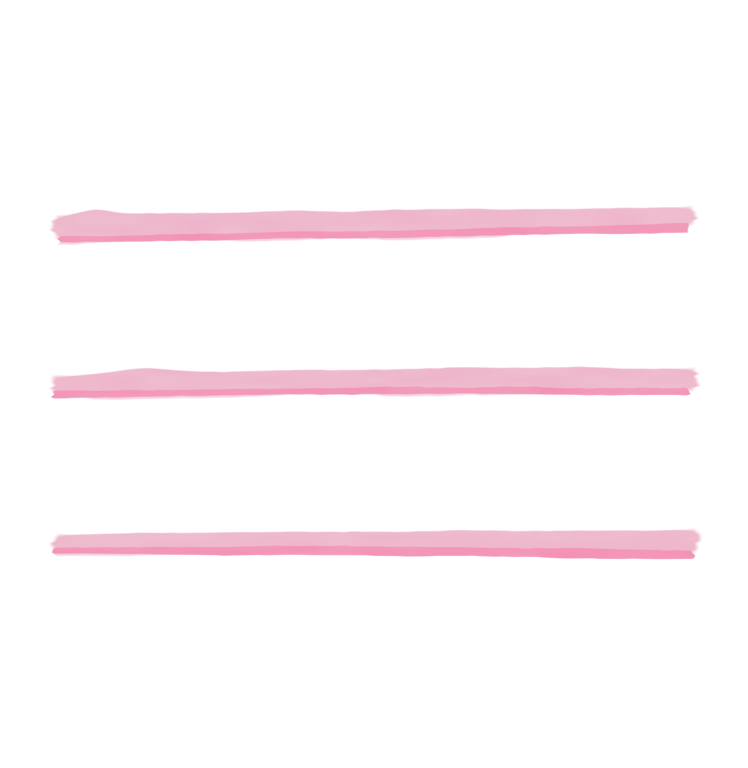
Write a WebGL 1 fragment shader that draws this pattern.

```glsl
precision highp float;
// Three hand-painted horizontal brush strokes stacked on white paper.
// Each is a pale pink band over a thin deeper one; curved edges with noise
// bound rounded ribbons, whose ends and lower rim fade like wet paint.

uniform vec2 u_resolution;

const vec3 PAPER = vec3(1.0);
const vec3 PALE = vec3(0.93, 0.71, 0.795);
const vec3 PALE_THIN = vec3(0.94, 0.75, 0.82);
const vec3 DEEP = vec3(0.955, 0.57, 0.71);
const vec3 DEEP_THIN = vec3(0.95, 0.61, 0.73);
const float FIRST_ROW = 0.2995;   // distance of the first seam from the top
const float ROW_STEP = 0.2061;
const float MILLI = 0.001;        // edge offsets are thousandths of the height

float hash(vec2 p) {
  return fract(sin(dot(p, vec2(127.1, 311.7))) * 43758.545);
}

float noise(vec2 p) {
  vec2 cell = floor(p);
  vec2 f = fract(p);
  f = f * f * (3.0 - 2.0 * f);
  return mix(mix(hash(cell), hash(cell + vec2(1.0, 0.0)), f.x),
             mix(hash(cell + vec2(0.0, 1.0)), hash(cell + 1.0), f.x), f.y);
}

// Value for row 0, 1 or 2.
vec3 pick(float row, vec3 a, vec3 b, vec3 c) {
  return row < 0.5 ? a : (row < 1.5 ? b : c);
}

// Parabola through k.x, k.y, k.z at t = 0, 0.5, 1.
float bow(float t, vec3 k) {
  return k.x * (1.0 - t) * (1.0 - 2.0 * t) + 4.0 * k.y * t * (1.0 - t)
       + k.z * t * (2.0 * t - 1.0);
}

// Slow waver of the hand plus fine bristle roughness.
float waver(float t, float seed) {
  return 2.6 * (noise(vec2(t * 11.0, seed)) - 0.5)
       + 1.0 * (noise(vec2(t * 60.0, seed + 3.7)) - 0.5);
}

// Signed distance to a rounded ribbon: span.x..span.y across, top..base down.
float ribbon(vec2 p, vec2 span, float top, float base, float radius) {
  vec2 centre = 0.5 * vec2(span.x + span.y, top + base);
  vec2 halfSize = 0.5 * vec2(span.y - span.x, base - top);
  float r = min(radius, halfSize.y);
  vec2 d = abs(p - centre) - halfSize + r;
  return length(max(d, 0.0)) + min(max(d.x, d.y), 0.0) - r;
}

float cover(float d, float softness) {
  float w = max(softness, 0.75 / u_resolution.y);
  return 1.0 - smoothstep(-w, w, d);
}

vec3 paintStroke(vec3 ground, vec2 p, float row) {
  float seed = row * 17.0 + 5.0;
  float y = p.y - FIRST_ROW - row * ROW_STEP;

  // Left and right ends of the two bands.
  vec2 paleSpan = pick(row, vec3(0.0690, 0.905, 0.0), vec3(0.0677, 0.907, 0.0),
                       vec3(0.0690, 0.909, 0.0)).xy;
  vec2 deepSpan = pick(row, vec3(0.0755, 0.897, 0.0), vec3(0.0677, 0.897, 0.0),
                       vec3(0.0703, 0.9036, 0.0)).xy;
  float t = (p.x - paleSpan.x) / (paleSpan.y - paleSpan.x);

  // Upper edge, seam between bands, and lower edge.
  vec3 swell = pick(row, vec3(0.065, 0.035, 6.5), vec3(0.135, 0.055, 6.0),
                    vec3(0.15, 0.06, 1.6));
  float fromSwell = (t - swell.x) / swell.y;
  float top = bow(t, pick(row, vec3(-18.0, -25.4, -30.0), vec3(-16.0, -25.1, -26.0),
                          vec3(-15.7, -19.6, -21.5)));
  top += waver(t, seed) - swell.z * exp(-fromSwell * fromSwell);
  float seam = bow(t, pick(row, vec3(7.8, 0.7, -10.4), vec3(3.5, -1.0, -0.4),
                           vec3(2.5, -0.1, 5.7))) + waver(t, seed + 1.3);
  float base = bow(t, pick(row, vec3(16.3, 9.8, 2.6), vec3(12.6, 7.4, 9.4),
                           vec3(10.3, 11.6, 16.1))) + waver(t, seed + 2.6);
  top *= MILLI;
  seam *= MILLI;
  base *= MILLI;

  // Ragged, feathered ends.
  vec2 q = vec2(p.x, y);
  float ragged = 0.007 * (noise(vec2(y * 260.0, seed)) - 0.5);
  float endFade = smoothstep(0.47, 0.5, abs(t - 0.5));
  q.x += ragged * endFade;
  float feather = mix(0.0013, 0.0042, endFade);

  // Pale band, faint rim below, then the deeper band on top.
  float wash = noise(vec2(t * 18.0, y * 90.0 + seed));
  float rim = 0.0028 * smoothstep(0.4, 0.8, noise(vec2(t * 9.0, seed + 8.0)));
  float pale = cover(ribbon(q, paleSpan, top, seam + 0.003, 0.009), feather);
  float fringe = cover(ribbon(q, deepSpan, seam, base + rim, 0.004), 0.0015);
  float deep = cover(ribbon(q, deepSpan, seam, base, 0.004), 0.0011);
  vec3 colour = mix(ground, mix(PALE, PALE_THIN, 0.7 * wash), pale);
  colour = mix(colour, PALE_THIN, 0.7 * fringe * (1.0 - pale));
  return mix(colour, mix(DEEP, DEEP_THIN, wash), deep);
}

void main() {
  vec2 p = gl_FragCoord.xy / u_resolution.y;
  p.y = 1.0 - p.y;
  vec3 colour = PAPER;
  for (int i = 0; i < 3; i++) {
    colour = paintStroke(colour, p, float(i));
  }
  gl_FragColor = vec4(colour, 1.0);
}
```
